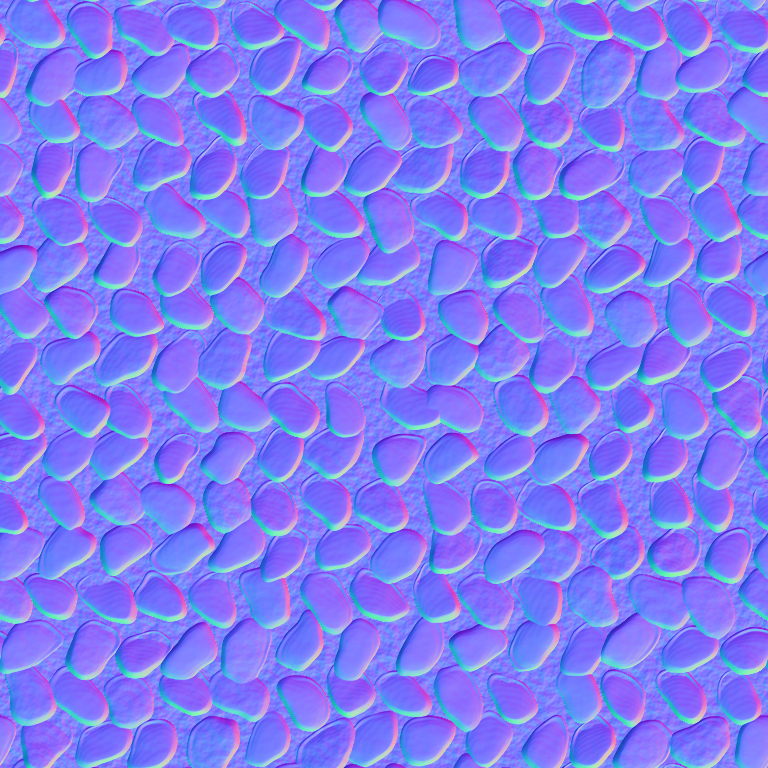
Write a Shadertoy shader that draws this texture map.

```glsl
// Tangent-space normal map of pebbles laid in a herringbone of leaning rows.

const vec2  GRID        = vec2(14.0, 16.0);    // pebbles per row, rows
const vec2  HALF_SIZE   = vec2(0.0405, 0.0272); // half length, half width
const float SIZE_VARY   = 0.26;
const float JITTER      = 0.26;                // shift, in cells
const float LEAN        = 0.88;                // mean angle of the long axis
const float LEAN_VARY   = 0.85;
const float DOME_HEIGHT = 0.0088;
const float DOME_POWER  = 4.0;                 // higher is flatter on top
const vec2  TILT        = vec2(0.01, -0.13);   // mean slope of pebble tops
const float TILT_VARY   = 0.30;
const float WARP        = 0.007;               // outline irregularity
const float GROUND      = 0.0016;              // level of the soil
const float SAMPLE_STEP = 0.0009;              // half span of the slope filter

vec2 hash2(vec2 p) {
    vec3 q = fract(p.xyx * vec3(0.1031, 0.1030, 0.0973));
    q += dot(q, q.yzx + 33.33);
    return fract((q.xx + q.yz) * q.zy);
}

float cornerRamp(vec2 cell, vec2 offset) {
    float angle = 6.2832 * hash2(cell + 71.0).x;
    return dot(vec2(cos(angle), sin(angle)), offset);
}

// Gradient noise, roughly -0.7 to 0.7
float noise(vec2 p) {
    vec2 i = floor(p), f = p - i;
    vec2 u = f * f * f * (f * (f * 6.0 - 15.0) + 10.0);
    vec2 e = vec2(1.0, 0.0);
    float low  = mix(cornerRamp(i, f), cornerRamp(i + e, f - e), u.x);
    float high = mix(cornerRamp(i + e.yx, f - e.yx), cornerRamp(i + 1.0, f - 1.0), u.x);
    return mix(low, high, u.y);
}

// Height of one pebble; q is relative to its centre, rough is the surface grain
float pebble(vec2 q, vec2 id, float rough) {
    vec2 shape = hash2(id + 17.0), form = hash2(id + 39.0);
    vec2 slope = hash2(id + 83.0), kind = hash2(id + 127.0);

    // Turn into the frame of the long axis; rows alternate their lean
    float side = mod(id.y, 2.0) < 0.5 ? 1.0 : -1.0;
    float angle = side * (LEAN + LEAN_VARY * (form.x - 0.5));
    vec2 axis = vec2(cos(angle), sin(angle));
    vec2 local = vec2(dot(q, axis), dot(q, vec2(-axis.y, axis.x)));
    local /= HALF_SIZE * (1.0 + SIZE_VARY * (shape - 0.5));

    // Egg-shaped superellipse with three soft corners
    local.y *= 1.0 + 0.32 * (form.y - 0.5) * local.x;
    float power = mix(2.0, 2.7, kind.x);
    vec2 a = pow(abs(local) + 1e-4, vec2(power));
    float d = pow(a.x + a.y, 1.0 / power);
    float turn = atan(local.y, local.x + 1e-5);
    d *= 1.0 + 0.06 * sin(3.0 * turn + 6.2832 * kind.y);
    if (d >= 1.0) return 0.0;

    float dome = DOME_HEIGHT * mix(0.8, 1.15, slope.x) * sqrt(1.0 - pow(d, DOME_POWER));
    vec2 tilt = TILT + TILT_VARY * (vec2(slope.y, kind.x) - 0.5);
    float lift = dot(tilt, q) * smoothstep(1.0, 0.78, d);
    float wear = mix(0.3, 1.5, pow(shape.y, 4.0));
    float h = dome + lift + wear * rough;
    return h + 0.00005 * sin(3500.0 * h); // faint terraces
}

float surface(vec2 p) {
    // Grain shared by soil and stones
    float broad  = noise(p * 46.0);
    float medium = noise(p * 105.0 + 9.0);
    float fine   = noise(p * 230.0 + 31.0);
    float rough  = 0.0012 * broad + 0.0006 * medium + 0.00018 * fine;
    float top = GROUND + 0.0017 * broad + 0.0013 * medium + 0.0005 * fine;

    // Highest of the nearby pebbles
    vec2 bent = p + WARP * vec2(noise(p * 27.0 + 5.0), noise(p * 27.0 + 57.0));
    float row = floor(bent.y * GRID.y);
    for (float j = -1.0; j <= 1.0; j++) {
        float y = row + j;
        float shift = hash2(vec2(mod(y, GRID.y), 203.0)).x;
        float column = floor(bent.x * GRID.x - shift);
        for (float i = -1.0; i <= 1.0; i++) {
            vec2 cell = vec2(column + i, y);
            vec2 id = mod(cell, GRID);
            vec2 centre = cell + 0.5 + JITTER * (hash2(id + 3.0) - 0.5);
            centre.x += shift;
            top = max(top, pebble(bent - centre / GRID, id, rough));
        }
    }
    return top;
}

void mainImage(out vec4 fragColor, in vec2 fragCoord) {
    vec2 p = fragCoord / iResolution.xy;

    // Slope by central differences, then encode with green pointing down
    vec2 e = vec2(SAMPLE_STEP, 0.0);
    vec2 slope = vec2(surface(p + e) - surface(p - e),
                      surface(p + e.yx) - surface(p - e.yx)) / (2.0 * SAMPLE_STEP);
    vec3 normal = normalize(vec3(-slope.x, slope.y, 1.0));
    fragColor = vec4(0.5 + 0.5 * normal, 1.0);
}
```
